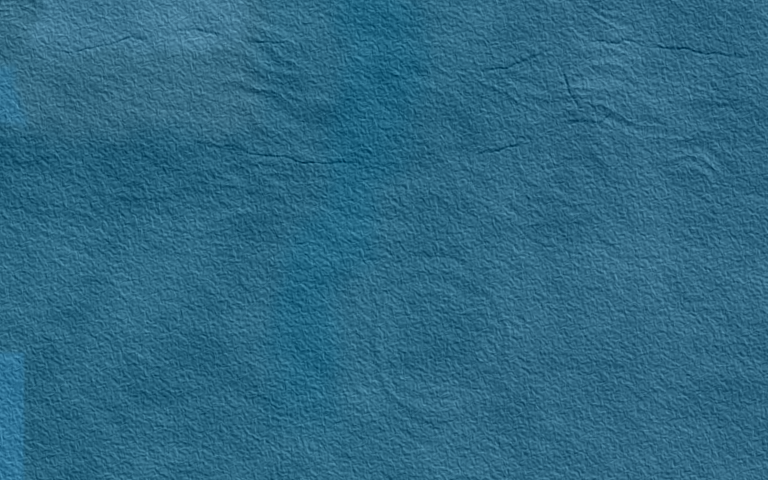
Give the GLSL for this texture, as a Shadertoy shader.

```glsl
// Blue painted stucco wall: crisp raking-lit grain, trowel ridges, cracks and faded paint patches.

const vec3 BASE_BLUE  = vec3(0.174, 0.404, 0.507);
const vec3 FADED_BLUE = vec3(0.245, 0.440, 0.530);
const vec3 PALE_BLUE  = vec3(0.290, 0.505, 0.615);
const vec3 SKY_BLUE   = vec3(0.200, 0.470, 0.610);
const vec3 TEAL       = vec3(0.100, 0.395, 0.515);
const vec3 SLATE      = vec3(0.207, 0.412, 0.518);
const vec2 LIGHT_DIR  = vec2(0.53, 0.85);

// Unit gradient for a lattice point
vec2 gradientAt(vec2 cell) {
    vec3 q = fract(cell.xyx * vec3(0.1031, 0.1030, 0.0973));
    q += dot(q, q.yzx + 33.33);
    float angle = 6.2832 * fract((q.x + q.y) * q.z);
    return vec2(cos(angle), sin(angle));
}

// Gradient noise, roughly -0.7 to 0.7
float gradientNoise(vec2 p) {
    vec2 i = floor(p), f = fract(p);
    vec2 u = f * f * f * (f * (f * 6.0 - 15.0) + 10.0);
    vec2 e = vec2(1.0, 0.0);
    float bottom = mix(dot(gradientAt(i), f), dot(gradientAt(i + e), f - e), u.x);
    float top = mix(dot(gradientAt(i + e.yx), f - e.yx), dot(gradientAt(i + 1.0), f - 1.0), u.x);
    return mix(bottom, top, u.y);
}

float fbm(vec2 p, int octaves) {
    float sum = 0.0, amplitude = 1.0;
    for (int k = 0; k < octaves; k++) {
        sum += amplitude * gradientNoise(p);
        p = mat2(1.6, 1.2, -1.2, 1.6) * p + 7.3;
        amplitude *= 0.5;
    }
    return sum;
}

// Noise on a turned lattice, so no axis shows
float turnedNoise(vec2 p, float scale) {
    return gradientNoise(mat2(0.83, 0.56, -0.56, 0.83) * p * scale + 40.0);
}

// Flat-topped grains with steep sides
float plateau(float n, float edge) {
    return smoothstep(-edge, edge, n);
}

// Soft-edged box mask
float boxMask(vec2 p, vec2 lo, vec2 hi, float soft) {
    vec2 d = min(p - lo, hi - p);
    return smoothstep(-soft, soft, min(d.x, d.y));
}

// Soft line between two points
float crackLine(vec2 p, vec2 a, vec2 b, float width) {
    vec2 ab = b - a;
    float t = clamp(dot(p - a, ab) / dot(ab, ab), 0.0, 1.0);
    return 1.0 - smoothstep(0.0, width, length(p - a - t * ab));
}

// Hairline cracks across the upper wall
float cracks(vec2 p, float width) {
    vec2 q = p + 0.02 * vec2(fbm(p * 9.0 + 31.0, 4), fbm(p * 9.0, 4));
    float c = crackLine(q, vec2(0.06, 0.89), vec2(0.38, 0.93), width);
    c = max(c, crackLine(q, vec2(0.38, 0.93), vec2(0.58, 0.91), width));
    c = max(c, crackLine(q, vec2(1.00, 0.85), vec2(1.24, 0.92), width));
    c = max(c, crackLine(q, vec2(1.24, 0.92), vec2(1.55, 0.88), width));
    c = max(c, crackLine(q, vec2(1.16, 0.87), vec2(1.21, 0.77), width));
    c = max(c, crackLine(q, vec2(0.40, 0.70), vec2(0.74, 0.65), width));
    c = max(c, crackLine(q, vec2(1.00, 0.68), vec2(1.26, 0.76), width));
    return c * smoothstep(-0.5, 0.2, gradientNoise(p * 13.0 + 4.0));
}

// Sharp trowel ridges, stretched sideways
float trowelRidges(vec2 p) {
    vec2 q = p + 0.06 * vec2(fbm(p * 5.0, 3), fbm(p * 5.0 + 17.0, 3));
    float ridge = 1.0 - 2.0 * abs(gradientNoise(vec2(q.x * 8.0 + q.y * 4.0, q.y * 26.0 + q.x * 4.0)));
    float band = 0.25 + 0.75 * smoothstep(0.45, 0.66, p.y);
    return ridge * band * smoothstep(-0.15, 0.35, gradientNoise(p * 4.5 + 9.0));
}

// Faint circular strokes around a centre
float swirl(vec2 p, vec2 centre) {
    vec2 d = (p - centre) * vec2(1.2, 1.0);
    float r = length(d) + 0.02 * fbm(p * 6.0, 2);
    return gradientNoise(vec2(r * 42.0, d.x * 5.0)) * smoothstep(0.26, 0.18, r) * smoothstep(0.06, 0.14, r);
}

float wallHeight(vec2 p) {
    vec2 q = p + 0.004 * vec2(gradientNoise(p * 55.0), gradientNoise(p * 55.0 + 50.0));
    float grain = 0.42 * plateau(turnedNoise(q, 100.0), 0.28) + 0.62 * turnedNoise(q + 3.0, 165.0);
    float coarse = 0.25 * plateau(gradientNoise(q * 58.0 + 3.0), 0.2) + 0.9 * gradientNoise(p * 21.0);
    return grain + coarse + 1.4 * trowelRidges(p) + swirl(p, vec2(0.91, 0.29)) - 0.4 * cracks(p, 0.007);
}

// Paint tint without relief
vec3 paintColor(vec2 p) {
    vec2 q = p + 0.05 * vec2(fbm(p * 6.0, 4), fbm(p * 6.0 + 23.0, 4));
    vec3 color = mix(BASE_BLUE, SLATE, 0.7 * smoothstep(0.75, 1.3, p.x + 0.2 * fbm(p * 3.0, 2)));
    float smearX = 0.71 + 0.08 * cos((q.y - 0.85) * 5.2);
    float smear = smoothstep(0.11, 0.03, abs(q.x - smearX)) * smoothstep(0.02, 0.25, p.y);
    color = mix(color, TEAL, 0.5 * smear);
    color = mix(color, FADED_BLUE, 0.65 * boxMask(q, vec2(-0.2, 0.72), vec2(0.54, 1.2), 0.04));
    color = mix(color, PALE_BLUE, 0.7 * boxMask(q, vec2(0.07, 0.905), vec2(0.50, 1.2), 0.02));
    color = mix(color, SKY_BLUE, 0.7 * boxMask(q, vec2(-0.2, 0.73), vec2(0.04, 0.86), 0.02));
    color = mix(color, SKY_BLUE, 0.9 * boxMask(p, vec2(-0.2, -0.2), vec2(0.05, 0.265), 0.006));
    return color + 0.042 * fbm(p * 3.5 + 5.0, 4) + 0.03 * fbm(p * vec2(9.0, 14.0), 3);
}

void mainImage(out vec4 fragColor, in vec2 fragCoord) {
    vec2 p = fragCoord / iResolution.y;

    // Slope toward the light gives highlights and shadows
    float slope = wallHeight(p) - wallHeight(p + LIGHT_DIR * 0.0032);
    float relief = slope / (1.0 + 0.1 * abs(slope));

    vec3 color = paintColor(p) + relief * vec3(0.186, 0.202, 0.202);
    color -= 0.10 * cracks(p, 0.0045);
    color -= 0.035 * smoothstep(0.16, 0.0, abs(p.y - 0.66)) * smoothstep(1.3, 0.2, p.x);
    fragColor = vec4(clamp(color, 0.0, 1.0), 1.0);
}
```
